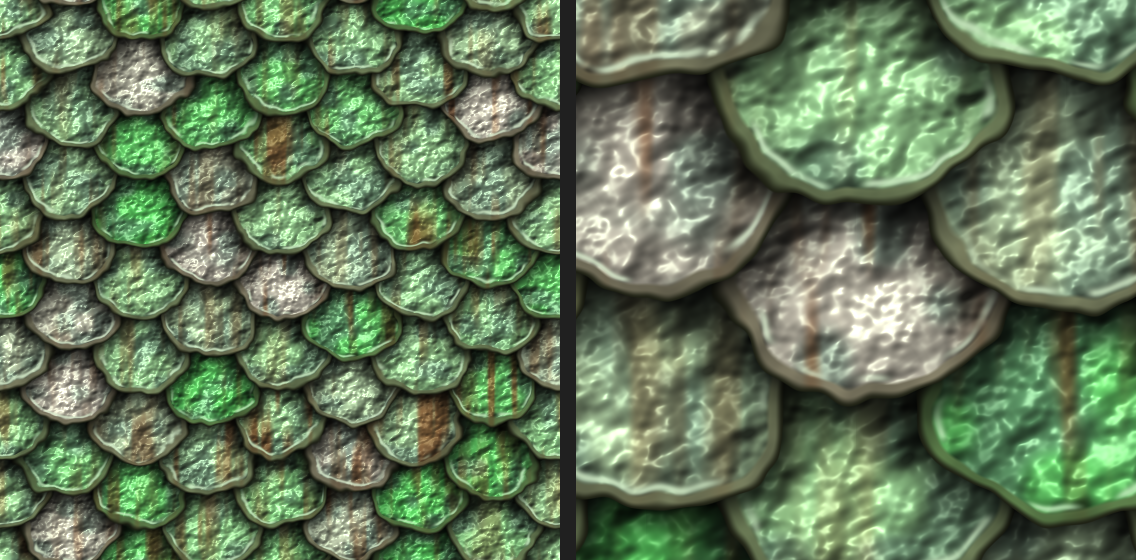
Left, the full canvas; right, a detail of the centre.
Give the GLSL for this pattern, as a WebGL 2 fragment shader.

```glsl
#version 300 es
precision highp float;
// Overlapping rows of hammered, rust-streaked green metal scales that tile.

uniform vec2 u_resolution;
out vec4 fragColor;

const float COLUMNS = 4.0;
const float ROWS = 16.0;
const vec2 HALF_SIZE = vec2(0.71, 0.60);
const float RIM_WIDTH = 0.08;
const float SHADOW_REACH = 0.30;

const vec3 SILVER = vec3(0.70, 0.68, 0.62);
const vec3 SAGE = vec3(0.55, 0.74, 0.52);
const vec3 EMERALD = vec3(0.32, 0.72, 0.34);
const vec3 SLATE = vec3(0.31, 0.41, 0.36);
const vec3 RUST = vec3(0.47, 0.28, 0.15);
const vec3 OLIVE = vec3(0.42, 0.40, 0.28);
const vec3 GROOVE = vec3(0.12, 0.13, 0.08);
const vec3 GLINT = vec3(0.90, 1.00, 0.86);

float hash(vec2 p) {
  vec3 q = fract(p.xyx * 0.1031);
  q += dot(q, q.yzx + 33.33);
  return fract((q.x + q.y) * q.z);
}

float noise(vec2 p) {
  vec2 i = floor(p), f = fract(p);
  f = f * f * (3.0 - 2.0 * f);
  return mix(mix(hash(i), hash(i + vec2(1, 0)), f.x),
             mix(hash(i + vec2(0, 1)), hash(i + vec2(1, 1)), f.x), f.y);
}

// Hammered relief, stretched along a diagonal.
float relief(vec2 p, vec2 seed) {
  vec2 q = vec2(p.x + 0.6 * p.y, 1.4 * p.y - 0.8 * p.x) * 4.0 + seed;
  return 0.60 * noise(q) + 0.28 * noise(q * 2.1 + 5.0) + 0.12 * noise(q * 4.3 + 9.0);
}

// Distance to a round-bottomed scale with a chipped, uneven edge.
float scaleDistance(vec2 p, vec2 seed) {
  float d = (length(vec2(p.x, min(p.y, 0.0)) / HALF_SIZE) - 1.0) * 0.62;
  float wobble = 0.16 * (noise(p * 3.0 + seed) - 0.5);
  float chips = 0.05 * (noise(p * 8.0 + seed) - 0.5);
  return d + wobble + chips;
}

vec3 scaleTint(float tone) {
  vec3 tint = mix(SILVER, SAGE, smoothstep(0.10, 0.45, tone));
  return mix(tint, EMERALD, smoothstep(0.55, 0.95, tone));
}

vec3 shadeScale(vec2 p, float d, vec2 seed, vec2 id, float pixel) {
  vec3 tint = scaleTint(hash(id + 3.7));
  float wear = hash(id + 21.3);

  // Vertical rust streaks and slate patina.
  float streak = noise(vec2(p.x * 6.5, p.y * 0.8) + seed);
  streak = 0.65 * streak + 0.35 * noise(vec2(p.x * 15.0, p.y * 1.6) + seed);
  float rust = smoothstep(0.45, 0.85, streak) * mix(0.35, 1.0, wear);
  float patina = smoothstep(0.40, 0.80, noise(p * 3.6 + seed + 13.0));
  vec3 metal = mix(tint, SLATE, 0.6 * patina);
  metal = mix(metal, RUST, 0.85 * rust);

  // Relief and curvature lit from the upper left.
  float eps = 0.025;
  float h = relief(p, seed);
  vec2 slope = vec2(relief(p + vec2(eps, 0), seed), relief(p + vec2(0, eps), seed)) - h;
  vec2 dome = vec2(0.40 * p.x, 0.20 * (p.y + 0.15));
  vec3 normal = normalize(vec3(dome - 0.19 * slope / eps, 1.0));
  float diffuse = max(dot(normal, normalize(vec3(-0.40, 0.50, 0.80))), 0.0);
  float gloss = pow(max(dot(normal, normalize(vec3(-0.18, 0.24, 0.95))), 0.0), 24.0);
  float glow = 1.0 - smoothstep(0.08, 0.70, length(p + vec2(0.0, 0.14)));
  vec3 face = metal * (0.15 + 0.72 * diffuse + 0.34 * glow);
  face += GLINT * gloss * (0.06 + 0.36 * glow) * (1.0 - 0.7 * rust);

  // Bright, broken lip where the face meets the rim.
  float lip = exp(-pow((d + RIM_WIDTH + 0.025) / 0.022, 2.0));
  lip *= smoothstep(0.25, 0.65, noise(p * 6.0 + seed + 31.0)) * smoothstep(-0.1, 0.2, -p.y);
  face = mix(face, mix(tint, GLINT, 0.75), 0.8 * lip);

  // Thick rim that darkens toward its outer edge.
  vec3 edge = mix(OLIVE, tint * 0.70, 0.50) * (0.75 + 0.5 * h);
  edge = mix(edge, RUST * 0.8, 0.5 * rust);
  vec3 rim = mix(edge, GROOVE, smoothstep(-0.045, 0.0, d));
  float soft = max(pixel, 0.014);
  return mix(face, rim, smoothstep(-soft, soft, d + RIM_WIDTH));
}

void main() {
  vec2 p = gl_FragCoord.xy / u_resolution * 2.0 * COLUMNS;
  float pixel = 2.0 * COLUMNS / u_resolution.y;
  float topRow = floor((p.y + 0.95) * 2.0);
  vec3 color = GROOVE;

  // Layer the nearby rows from the lowest, at the back, to the highest.
  for (int i = 4; i >= 0; i--) {
    float row = topRow - float(i);
    float shift = mod(row, 2.0);
    float column = floor((p.x - shift) * 0.5 + 0.5);
    vec2 id = vec2(mod(column, COLUMNS), mod(row, ROWS)) + 1.0;
    vec2 random = vec2(hash(id), hash(id + 47.1));
    vec2 seed = 60.0 * random;
    vec2 local = p - vec2(2.0 * column + shift, 0.5 * row) - (random - 0.5) * vec2(0.07, 0.14);
    float d = scaleDistance(local, seed);
    float shadow = smoothstep(0.0, SHADOW_REACH, d);
    color *= mix(0.28, 1.0, sqrt(shadow));
    if (d < pixel) {
      vec3 surface = shadeScale(local, d, seed, id, pixel);
      color = mix(color, surface, 1.0 - smoothstep(-pixel, pixel, d));
    }
  }
  fragColor = vec4(clamp(color, 0.0, 1.0), 1.0);
}
```
